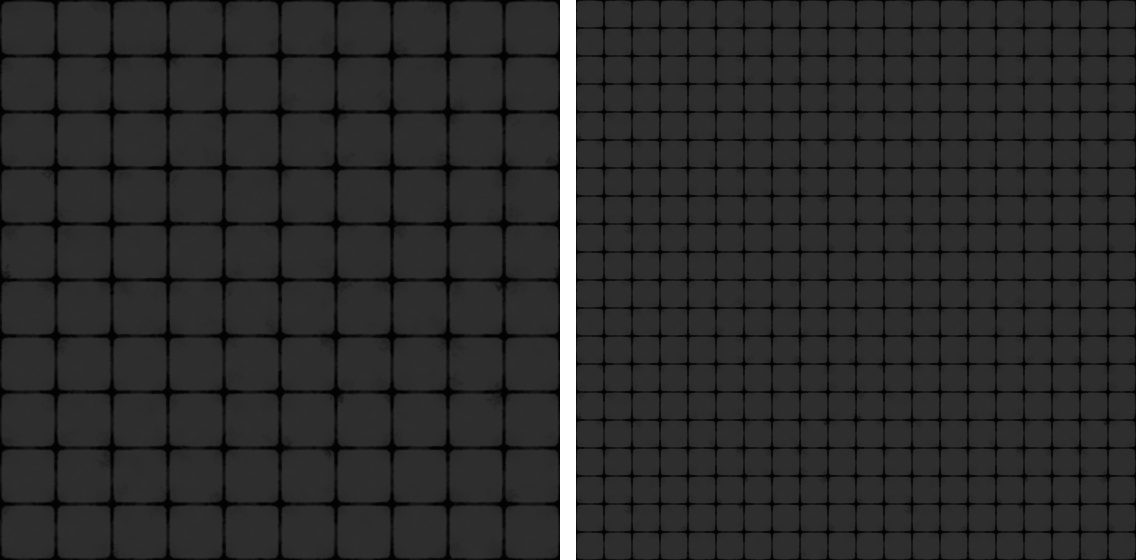
Left, the tile; right, the same tile 2 across and 2 down.
Write a WebGL 1 fragment shader that draws this pattern.

```glsl
precision highp float;
// Dark square tiles, ten by ten, parted by soft black joints.
// Joints come from a rounded-box distance, deepest at the crossings and worn
// pale mid-edge; wrapped cellular smudges, bent by sines, gather at corners.

uniform vec2 u_resolution;

#define TILES 10.0            // repeats across and down
#define JOINT_HALF 0.030      // half joint width, in tiles
#define CORNER_RADIUS 0.075   // tile rounding, in tiles
#define JOINT_SOFT 0.022      // joint edge softness, in tiles
#define SMUDGES_PER_TILE 3.0  // smudge cells along one tile side
#define SMUDGE_AMOUNT 0.62
#define TILE_COLOR vec3(0.182)
#define WORN_COLOR vec3(0.085)
#define DEEP_COLOR vec3(0.012)

const float TAU = 6.2831853;

vec3 hash3(vec2 p) {
  vec3 q = vec3(dot(p, vec2(127.1, 311.7)),
                dot(p, vec2(269.5, 183.3)),
                dot(p, vec2(419.2, 371.9)));
  return fract(sin(q) * 43758.545);
}

// Layered sines with whole frequencies, so the sum wraps; roughly -1 to 1.
float waves(vec2 uv, float frequency, float seed) {
  float sum = 0.0;
  float bend = 0.0;
  for (int i = 0; i < 5; i++) {
    float angle = seed + float(i) * 2.4;
    vec2 k = floor(frequency * vec2(cos(angle), sin(angle)) + 0.5);
    bend = sin(TAU * dot(k, uv) + seed * 3.7 + bend * 1.6);
    sum += bend;
    frequency *= 1.27;
  }
  return sum / 3.0;
}

// Distance from each axis to the nearest joint centre, in tiles.
vec2 jointOffset(vec2 p) {
  return 0.5 - abs(fract(p) - 0.5);
}

// Scattered soft blots, strongest close to joint crossings.
float smudges(vec2 uv) {
  float count = TILES * SMUDGES_PER_TILE;
  vec2 warp = vec2(waves(uv, 31.0, 1.3), waves(uv, 33.0, 4.1));
  vec2 p = uv * count + 0.24 * warp;
  vec2 cell = floor(p);
  float darkest = 0.0;
  for (int j = -1; j <= 1; j++) {
    for (int i = -1; i <= 1; i++) {
      vec2 id = cell + vec2(float(i), float(j));
      vec3 rnd = hash3(mod(id, count));
      vec2 center = id + 0.15 + 0.7 * rnd.xy;
      float nearCrossing = exp(-9.0 * length(jointOffset(center / SMUDGES_PER_TILE)));
      float strength = rnd.z * rnd.z * (0.04 + 2.2 * nearCrossing);
      float radius = mix(0.4, 0.85, fract(rnd.z * 17.0));
      float blot = 1.0 - smoothstep(0.0, radius, length(p - center));
      darkest = max(darkest, blot * min(strength, 1.0));
    }
  }
  return darkest;
}

void main() {
  vec2 uv = gl_FragCoord.xy / u_resolution;
  vec2 p = uv * TILES;
  vec2 fromCenter = abs(fract(p) - 0.5);
  float along = 2.0 * min(fromCenter.x, fromCenter.y);
  float grain = waves(uv, 37.0, 2.2);
  float patches = waves(uv, 17.0, 5.6);

  // Tile outline: slightly bowed sides, rounded corners, uneven edges.
  float halfWidth = JOINT_HALF + 0.010 * pow(along, 4.0) + 0.004 * grain;
  vec2 q = fromCenter - (0.5 - halfWidth - CORNER_RADIUS);
  float outside = length(max(q, 0.0)) - CORNER_RADIUS;
  float soft = max(JOINT_SOFT, 0.75 * TILES / min(u_resolution.x, u_resolution.y));
  float joint = smoothstep(-soft, soft, outside);

  // Joint tone: black at crossings, abraded towards the middle of each side.
  float depth = smoothstep(0.05, 0.75, along + 0.22 * patches + 0.10 * grain);
  vec3 jointColor = mix(WORN_COLOR, DEEP_COLOR, depth);

  // Tile face: faint mottling, a corner halo and smudges.
  float halo = exp(-12.0 * length(jointOffset(p))) * (0.55 + 0.25 * patches);
  float dirt = SMUDGE_AMOUNT * smudges(uv) * (0.85 + 0.30 * grain);
  vec3 face = TILE_COLOR * (1.0 + 0.010 * patches);
  face *= (1.0 - clamp(halo, 0.0, 1.0)) * (1.0 - clamp(dirt, 0.0, 0.9));

  gl_FragColor = vec4(mix(face, min(jointColor, face), joint), 1.0);
}
```
